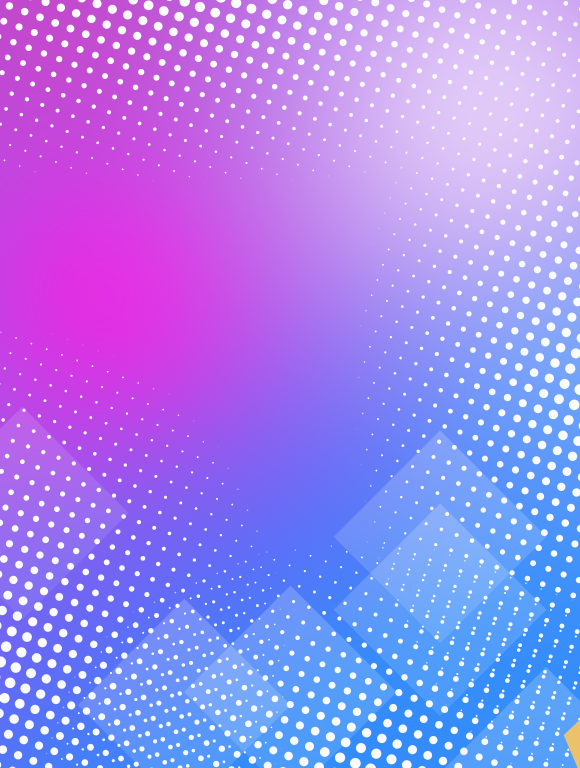
This background is drawn by a Shadertoy shader. Its source:

```glsl
// Magenta, lilac and azure gradient with halftone dot fields and translucent diamonds.

const vec3 VIOLET  = vec3(0.64, 0.34, 0.91);
const vec3 INDIGO  = vec3(0.37, 0.42, 0.97);
const vec3 AZURE   = vec3(0.20, 0.55, 0.98);
const vec3 SKY     = vec3(0.33, 0.60, 0.99);
const vec3 ORCHID  = vec3(0.76, 0.28, 0.80);
const vec3 MAGENTA = vec3(0.89, 0.17, 0.89);
const vec3 LILAC   = vec3(0.88, 0.79, 0.97);
const vec3 GOLD    = vec3(0.92, 0.76, 0.42);
const vec3 WHITE   = vec3(0.98, 0.99, 0.99);

// Shared tilt and spacing of all dot grids
const float GRID_ANGLE = 0.354;
const float GRID_PITCH = 0.0212;

// Antialiased coverage of a signed distance
float fill(float dist, float pixel) {
    return clamp(0.5 - dist / pixel, 0.0, 1.0);
}

// Blends a soft round glow into a colour
vec3 glow(vec3 base, vec3 tint, vec2 p, vec2 center, float radius) {
    vec2 d = (p - center) / radius;
    return mix(base, tint, exp(-dot(d, d)));
}

vec3 backdrop(vec2 p) {
    float slope = 0.55 * p.x + 0.835 * (1.0 - p.y);
    vec3 color = mix(VIOLET, INDIGO, smoothstep(0.40, 0.84, slope));
    color = mix(color, AZURE, smoothstep(0.70, 1.04, slope));
    color = glow(color, SKY, p, vec2(0.77, 0.49), 0.23);
    color = glow(color, ORCHID, p, vec2(0.07, 1.00), 0.27);
    color = glow(color, MAGENTA, p, vec2(0.145, 0.62), 0.20);
    return glow(color, LILAC, p, vec2(0.64, 0.86), 0.295);
}

// Tilted dot grid whose dots shrink from a center to an elliptical rim
float halftone(vec2 p, vec2 origin, float angle, float pitch,
               vec2 center, vec2 reach, float pixel) {
    float c = cos(angle), s = sin(angle);
    mat2 tilt = mat2(c, -s, s, c);
    vec2 cell = floor(((p - origin) * tilt) / pitch + 0.5);
    vec2 dotCenter = origin + tilt * (cell * pitch);
    float size = max(1.0 - length((dotCenter - center) / reach), 0.0);
    float radius = pitch * (0.04 + 0.31 * pow(size, 1.2));
    return fill(distance(p, dotCenter) - radius, pixel) * smoothstep(0.0, 0.06, size);
}

// White diamond, brighter toward its upper tip
vec3 diamond(vec3 base, vec2 p, vec2 center, float opacity, float pixel) {
    const float HALF_DIAGONAL = 0.1385;
    vec2 d = p - center;
    float dist = (abs(d.x) + abs(d.y) - HALF_DIAGONAL) * 0.7071;
    float fade = mix(0.6, 1.0, smoothstep(-HALF_DIAGONAL, HALF_DIAGONAL, d.y));
    return mix(base, WHITE, fill(dist, pixel) * opacity * fade);
}

// Wedge bounded by two edges that meet at a corner
float wedge(vec2 p, vec2 corner, vec2 upperNormal, vec2 lowerNormal) {
    vec2 d = p - corner;
    return max(dot(d, upperNormal), dot(d, lowerNormal));
}

void mainImage(out vec4 fragColor, in vec2 fragCoord) {
    vec2 p = fragCoord / iResolution.y;
    float pixel = 1.0 / iResolution.y;
    vec3 color = backdrop(p);

    // Overlapping diamonds
    color = diamond(color, p, vec2(0.029, 0.332), 0.13, pixel);
    color = diamond(color, p, vec2(0.573, 0.301), 0.20, pixel);
    color = diamond(color, p, vec2(0.573, 0.206), 0.20, pixel);
    color = diamond(color, p, vec2(0.240, 0.082), 0.20, pixel);
    color = diamond(color, p, vec2(0.378, 0.099), 0.20, pixel);
    color = diamond(color, p, vec2(0.711, -0.007), 0.20, pixel);

    // Dot fields: top, right, lower left, bottom
    float dots = halftone(p, vec2(0.2604, 0.9909), GRID_ANGLE, GRID_PITCH,
                          vec2(0.27, 1.02), vec2(0.78, 0.26), pixel);
    dots = max(dots, halftone(p, vec2(0.4987, 0.6553), GRID_ANGLE, GRID_PITCH,
                              vec2(0.77, 0.49), vec2(0.31, 0.53), pixel));
    dots = max(dots, halftone(p, vec2(0.2626, 0.3577), GRID_ANGLE, GRID_PITCH,
                              vec2(-0.01, 0.13), vec2(0.39, 0.45), pixel));
    dots = max(dots, halftone(p, vec2(0.4700, 0.0260), GRID_ANGLE, GRID_PITCH,
                              vec2(0.47, -0.01), vec2(0.42, 0.31), pixel));
    color = mix(color, WHITE, dots);

    // Gold corner accent
    float accent = wedge(p, vec2(0.734, 0.043), vec2(-0.68, 0.73), vec2(-0.92, -0.39));
    color = mix(color, GOLD, fill(accent, pixel));

    fragColor = vec4(color, 1.0);
}
```
